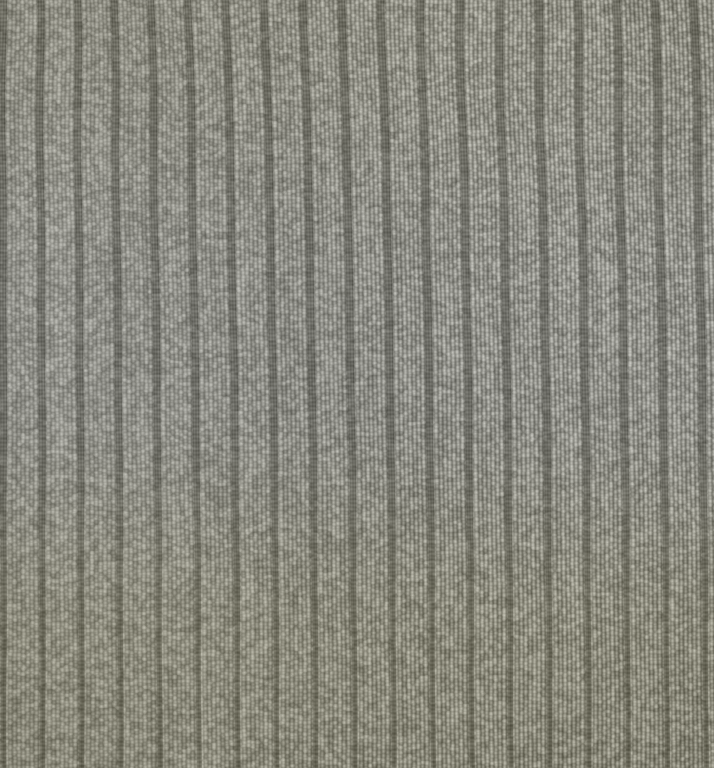
Reproduce this texture procedurally as a WebGL 2 fragment shader.

```glsl
#version 300 es
precision highp float;
// Grey ribbed knit: wide stitched ribs parted by narrow, gently bending dark grooves.
uniform vec2 u_resolution;
out vec4 fragColor;

const float TAU = 6.2831853;

float hash(vec2 p) {
    vec3 q = fract(vec3(p.xyx) * 0.1031);
    q += dot(q, q.yzx + 33.33);
    return fract((q.x + q.y) * q.z);
}

// Sideways drift of the ribs, growing toward the top edge
float ribBend(vec2 p) {
    float lean = (0.004 * p.y + 0.012 * p.y * p.y) * smoothstep(-0.1, 0.35, p.x);
    float pull = 0.0016 * sin(p.y * 17.0 + p.x * 9.0) * smoothstep(0.6, 1.0, p.y);
    return lean + pull + 0.0004 * sin(p.y * 23.0 + p.x * 19.0);
}

// Cellular yarn loops: x is the nearness to a loop, y the tone of that loop
vec2 yarnLoops(vec2 p) {
    vec2 cell = floor(p);
    float nearest = 4.0;
    float loopTone = 0.0;
    float weight = 0.0;
    for (int j = -1; j <= 1; j++) {
        for (int i = -1; i <= 1; i++) {
            vec2 id = cell + vec2(i, j);
            vec2 jitter = vec2(0.4, 0.8) * (vec2(hash(id), hash(id + 57.0)) - 0.5);
            vec2 d = id + 0.5 + jitter - p;
            float dist = dot(d, d);
            float w = exp(-5.0 * dist);
            nearest = min(nearest, dist);
            loopTone += w * (hash(id + 19.0) - 0.5);
            weight += w;
        }
    }
    return vec2(1.0 - sqrt(nearest), loopTone / weight);
}

void main() {
    vec2 p = gl_FragCoord.xy / u_resolution.y;
    float rib = (p.x - 0.0052 + ribBend(p)) / 0.0508;
    float ribId = floor(rib + 0.5);
    float across = rib - ribId;          // zero at the groove centre
    float aa = 1.0 / (u_resolution.y * 0.0508);

    // Raised rib: nine columns of loops per repeat, clearer to the right
    float column = rib * 9.0;
    float definition = mix(0.5, 1.0, smoothstep(0.1, 0.65, p.x));
    vec2 loops = yarnLoops(vec2(column, p.y * 215.0));
    float tone = 0.553 - 0.065 * definition * cos(TAU * column);
    tone += 0.17 * (loops.x - 0.6) + 0.17 * loops.y;
    tone += 0.03 * (hash(vec2(floor(column), 3.0)) - 0.5);

    // Recessed groove with a fine diagonal weave, narrower near the bottom
    float halfWidth = mix(0.062, 0.092, smoothstep(0.05, 0.55, p.y));
    float weave = sin(TAU * (rib * 6.0 + p.y * 95.0)) * sin(TAU * (rib * 6.0 - p.y * 95.0));
    float floorTone = 0.425 + 0.06 * weave + 0.1 * loops.y;
    floorTone -= 0.04 * smoothstep(0.04, 0.0, abs(across - halfWidth * 0.75));
    tone = mix(floorTone, tone, smoothstep(-aa, aa, abs(across) - halfWidth));

    // Soft shadow on the left lip and lit thread on the right lip
    tone -= 0.035 * exp(-pow((across + halfWidth + 0.01) / 0.03, 2.0));
    float lit = exp(-pow((across - halfWidth - 0.035) / 0.03, 2.0));
    tone += lit * mix(0.08, 0.03, smoothstep(0.2, 0.8, p.y));

    // Broad light: slightly brighter upper half, faint falloff at the corners
    tone += 0.022 * smoothstep(0.0, 0.7, p.y) - 0.008;
    tone += 0.005 * sin(p.x * 7.0 + p.y * 3.0);
    tone -= 0.02 * smoothstep(0.4, 0.72, length(p - vec2(0.48, 0.55)));

    // Cooler grey in the middle, olive toward the lower edge
    float cool = smoothstep(0.15, 0.5, p.y) * (1.0 - 0.5 * smoothstep(0.6, 1.0, p.y));
    vec3 tint = mix(vec3(0.006, 0.0, -0.058), vec3(0.0, 0.0, -0.026), cool);
    fragColor = vec4(clamp(vec3(tone) + tint, 0.0, 1.0), 1.0);
}
```
